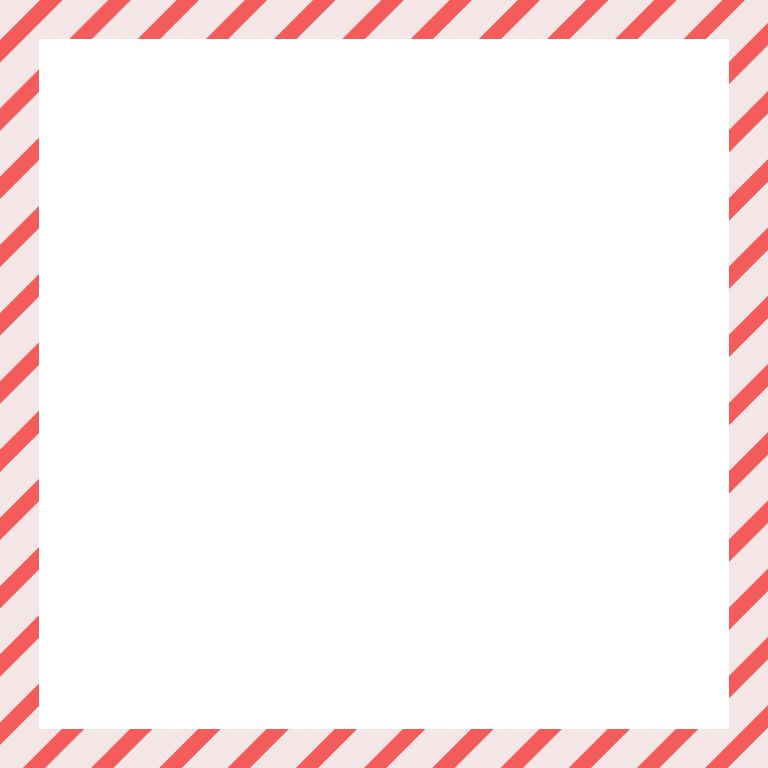
Give the GLSL for this background, as a Shadertoy shader.

```glsl
const vec3 WHITE = vec3(1.0);
const vec3 BLUSH = vec3(0.957, 0.902, 0.902);
const vec3 CORAL = vec3(0.957, 0.361, 0.361);

// Antialiased coverage of a signed distance, negative inside
float coverage(float dist, float pixel) {
    return clamp(0.5 - dist / pixel, 0.0, 1.0);
}

// Signed distance to repeating diagonal bands, counted from the top left
float stripeDistance(vec2 uv) {
    float period = 0.08885;
    float along = uv.x + 1.0 - uv.y - 0.0669;
    float offset = abs(mod(along + 0.5 * period, period) - 0.5 * period);
    return (offset - 0.0146) * 0.7071;
}

// Signed distance to the centred square panel
float panelDistance(vec2 uv) {
    vec2 edge = abs(uv - 0.5) - 0.4492;
    return max(edge.x, edge.y);
}

void mainImage(out vec4 fragColor, in vec2 fragCoord) {
    vec2 uv = fragCoord / iResolution.xy;
    float pixel = 1.0 / min(iResolution.x, iResolution.y);

    // Striped border
    vec3 color = mix(BLUSH, CORAL, coverage(stripeDistance(uv), pixel));

    // Plain panel inside the border
    color = mix(color, WHITE, coverage(panelDistance(uv), pixel));

    fragColor = vec4(color, 1.0);
}
```
